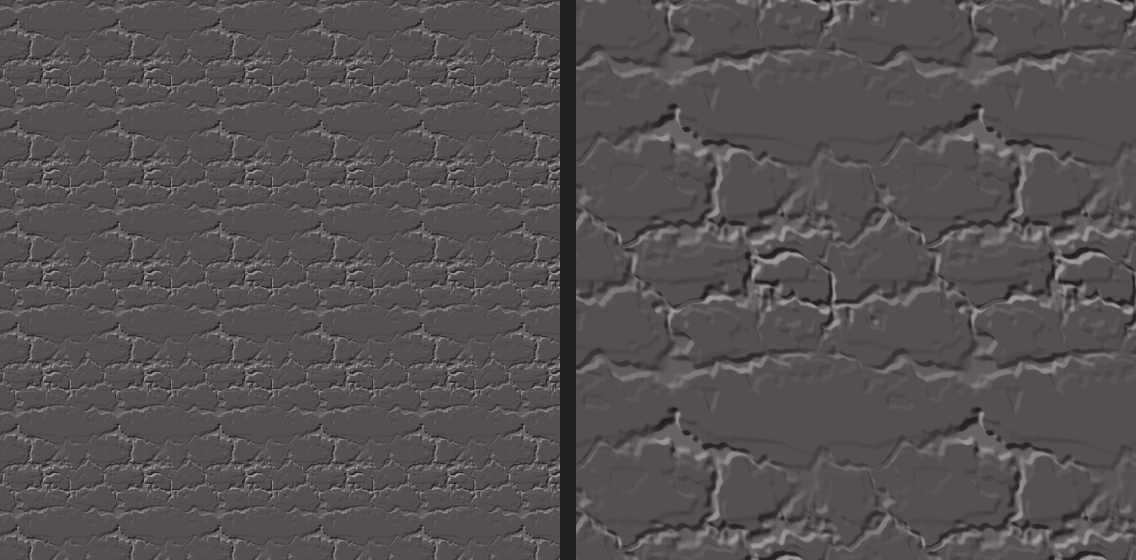
Left, the full canvas; right, a detail of the centre.
Give the GLSL for this texture, as a Shadertoy shader.

```glsl
// Grey embossed stone wall: one square tile of ragged flat stones, repeated
// about 5.5 times each way. Cracks run where two noisy ellipses are equally
// near; the height field is lit from the upper left by a difference.

const float REPEATS = 5.535;

// Stones of one tile: centre xy (y down), radii zw
const vec4 STONES[12] = vec4[12](
    vec4(0.48, 0.14, 0.46, 0.16), vec4(0.86, 0.40, 0.24, 0.14),
    vec4(0.23, 0.42, 0.13, 0.12), vec4(0.36, 0.45, 0.08, 0.06),
    vec4(0.53, 0.42, 0.11, 0.13), vec4(0.00, 0.65, 0.19, 0.11),
    vec4(0.65, 0.66, 0.16, 0.11), vec4(0.74, 0.86, 0.23, 0.12),
    vec4(0.10, 0.86, 0.17, 0.11), vec4(0.36, 0.57, 0.13, 0.05),
    vec4(0.36, 0.69, 0.11, 0.05), vec4(0.36, 0.84, 0.09, 0.07));

float hash(vec2 p) {
    vec3 q = fract(p.xyx * vec3(0.1031, 0.1030, 0.0973));
    q += dot(q, q.yzx + 33.33);
    return fract((q.x + q.y) * q.z);
}

// Value noise that tiles over the unit square
float tileNoise(vec2 p, float cells) {
    p *= cells;
    vec2 i = floor(p), f = fract(p);
    f = f * f * (3.0 - 2.0 * f);
    vec2 a = mod(i, cells), b = mod(i + 1.0, cells);
    return mix(mix(hash(a), hash(vec2(b.x, a.y)), f.x),
               mix(hash(vec2(a.x, b.y)), hash(b), f.x), f.y);
}

float ragged(vec2 p) {
    float sum = 0.0, amp = 0.5, cells = 11.0;
    for (int i = 0; i < 3; i++) {
        sum += amp * (tileNoise(p, cells) - 0.5);
        amp *= 0.7;
        cells *= 2.0;
    }
    return sum;
}

// Shortest offset on the repeating tile
vec2 wrap(vec2 q) { return q - floor(q + 0.5); }

// Distance to the crack between the two nearest stones
float crackDistance(vec2 p) {
    float first = -2.0, second = -2.0;
    for (int i = 0; i < 12; i++) {
        vec2 q = wrap(p - STONES[i].xy), r = STONES[i].zw;
        float k = length(q / r);
        float depth = k * (1.0 - k) / (length(q / (r * r)) + 1e-4);
        second = max(second, min(first, depth));
        first = max(first, depth);
    }
    return 0.5 * (first - second);
}

// Plateau with jagged rims and faint chipped steps inside
float height(vec2 p) {
    float rough = ragged(p);
    vec2 bend = vec2(rough, ragged(p + vec2(0.37, 0.61)));
    float d = crackDistance(p + 0.13 * bend);

    // Cracks open up at the joint between the large stones
    vec2 joint = wrap(p - vec2(0.0, 0.15)) / vec2(0.13, 0.16);
    float width = 0.004 + 0.018 * tileNoise(p, 7.0) + 0.022 * exp(-dot(joint, joint));
    float rim = d - width + 0.045 * rough;
    float chip = d - 0.05 + 0.16 * bend.y;
    return smoothstep(-0.014, 0.010, rim) + 0.2 * smoothstep(-0.010, 0.010, chip);
}

vec3 wall(vec2 uv) {
    vec2 p = vec2(uv.x, 1.0 - uv.y) * REPEATS - vec2(2.205, 2.061);
    p = fract(p);

    // Relief is shallow below the large stone and varies elsewhere
    vec2 calm = (p - vec2(0.5, 0.36)) / vec2(0.36, 0.15);
    float relief = mix(0.6, 1.1, smoothstep(0.3, 0.65, tileNoise(p, 5.0)));
    relief *= 1.0 - 0.7 * exp(-dot(calm, calm));

    vec2 toLight = 0.009 * vec2(-0.6, -0.8);
    float low = height(p + toLight), high = height(p - toLight);
    float lit = clamp(high - low, -0.75, 0.85);
    float groove = clamp(1.0 - 0.5 * (low + high), 0.0, 1.0);

    float tone = 0.075 * groove + 0.27 * lit;
    return vec3(0.33, 0.312, 0.318) + tone * relief;
}

void mainImage(out vec4 fragColor, in vec2 fragCoord) {
    // Four samples per pixel smooth the edges
    vec3 color = vec3(0.0);
    for (int i = 0; i < 4; i++) {
        vec2 offset = vec2(i % 2, i / 2) * 0.5 - 0.25;
        color += wall((fragCoord + offset) / iResolution.xy);
    }
    fragColor = vec4(color / 4.0, 1.0);
}
```
